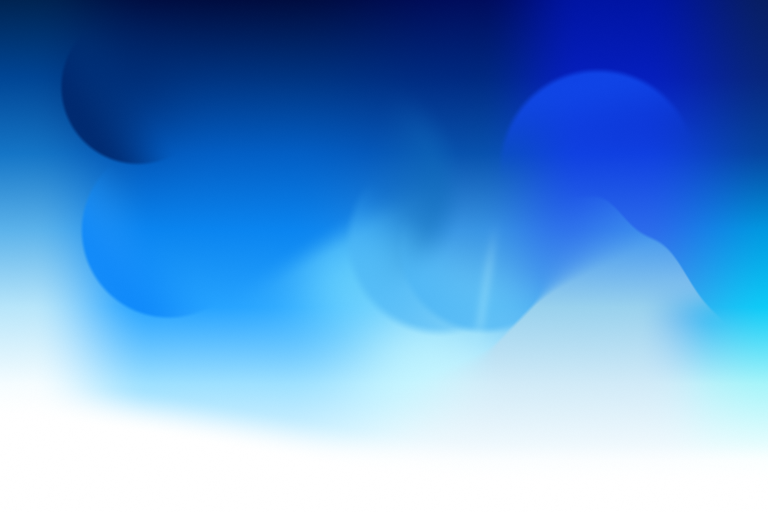
Give the GLSL for this background, as a WebGL 2 fragment shader.

```glsl
#version 300 es
precision highp float;

uniform vec2 u_resolution;
out vec4 fragColor;

// Vertical colour ramps, from RAMP_BASE upward in steps of RAMP_STEP
const float RAMP_BASE = 0.1;
const float RAMP_STEP = 0.15;
const vec3 EDGE[7] = vec3[7](vec3(1.0), vec3(0.96, 0.99, 1.0), vec3(0.72, 0.90, 0.98),
    vec3(0.36, 0.70, 0.92), vec3(0.08, 0.46, 0.78), vec3(0.0, 0.27, 0.58), vec3(0.0, 0.14, 0.32));
const vec3 DEEP[7] = vec3[7](vec3(0.93, 0.98, 1.0), vec3(0.62, 0.88, 1.0), vec3(0.15, 0.64, 1.0),
    vec3(0.04, 0.52, 0.94), vec3(0.01, 0.37, 0.77), vec3(0.0, 0.20, 0.50), vec3(0.0, 0.05, 0.25));
const vec3 MIDDLE[7] = vec3[7](vec3(1.0), vec3(0.85, 0.97, 1.0), vec3(0.40, 0.77, 0.96),
    vec3(0.22, 0.58, 0.89), vec3(0.03, 0.32, 0.68), vec3(0.0, 0.16, 0.50), vec3(0.0, 0.05, 0.36));
const vec3 ROYAL[7] = vec3[7](vec3(0.97, 0.99, 1.0), vec3(0.80, 0.93, 0.98), vec3(0.27, 0.62, 0.93),
    vec3(0.17, 0.42, 0.92), vec3(0.06, 0.25, 0.88), vec3(0.02, 0.12, 0.74), vec3(0.0, 0.08, 0.64));
const vec3 RIGHT[7] = vec3[7](vec3(0.97, 1.0, 1.0), vec3(0.65, 0.96, 0.98), vec3(0.05, 0.80, 0.97),
    vec3(0.0, 0.60, 0.88), vec3(0.02, 0.27, 0.62), vec3(0.03, 0.15, 0.48), vec3(0.03, 0.12, 0.38));
const vec3 SHEET[7] = vec3[7](vec3(0.97, 0.99, 1.0), vec3(0.82, 0.92, 0.97), vec3(0.60, 0.82, 0.93),
    vec3(0.25, 0.58, 0.93), vec3(0.14, 0.45, 0.93), vec3(0.08, 0.35, 0.92), vec3(0.05, 0.30, 0.90));

// Folds and glows
const vec3 NAVY = vec3(0.0, 0.15, 0.42);
const vec3 AZURE = vec3(0.05, 0.53, 0.98);
const vec3 TEAL = vec3(0.06, 0.42, 0.73);
const vec3 SKY = vec3(0.30, 0.71, 0.96);
const vec3 COBALT = vec3(0.07, 0.30, 0.94);
const vec3 ICE = vec3(0.42, 0.84, 1.0);
const vec3 FROST = vec3(0.77, 0.97, 1.0);
const float CRISP = 0.005;
const float GRAIN = 0.006;

float hash(vec2 p) {
    return fract(sin(dot(p, vec2(12.9898, 78.233))) * 43758.5453);
}

vec3 ramp(vec3 stops[7], float y) {
    float t = clamp((y - RAMP_BASE) / RAMP_STEP, 0.0, 5.999);
    int i = int(t);
    return mix(stops[i], stops[i + 1], fract(t));
}

float glow(vec2 p, vec2 centre, vec2 size) {
    vec2 q = (p - centre) / size;
    return exp(-dot(q, q));
}

// Disc with a clear rim toward one direction that melts away behind it
float fold(vec2 p, vec2 centre, float radius, vec2 direction, float soft) {
    vec2 q = p - centre;
    float inside = smoothstep(soft, -soft, length(q) - radius);
    return inside * smoothstep(0.0, 0.9 * radius, dot(q, normalize(direction)));
}

vec3 backdrop(vec2 p) {
    vec3 c = mix(ramp(EDGE, p.y), ramp(DEEP, p.y), smoothstep(0.06, 0.30, p.x));
    c = mix(c, ramp(MIDDLE, p.y), smoothstep(0.55, 0.92, p.x));
    c = mix(c, ramp(ROYAL, p.y), smoothstep(0.93, 1.14, p.x));
    return mix(c, ramp(RIGHT, p.y), smoothstep(1.25, 1.52, p.x));
}

// Pale sheet: wavy falling crest, slanted left side, soft right side
float sheetMask(vec2 p) {
    float t = max(p.x - 1.055, 0.0);
    float crest = 0.635 - 2.1 * t * t + 0.009 * cos(50.0 * t);
    float slant = (p.y - 0.316 - 1.03 * (p.x - 0.957)) / 1.43;
    float slantSoft = mix(CRISP, 0.12, smoothstep(0.40, 0.58, p.y))
                    + 0.1 * smoothstep(0.33, 0.22, p.y);
    float side = smoothstep(slantSoft, -slantSoft, slant);
    float rightSoft = smoothstep(1.40, 1.24, p.x);
    float right = mix(rightSoft, 1.0, smoothstep(0.36, 0.46, p.y));
    return smoothstep(CRISP, -CRISP, p.y - crest) * side * right;
}

void main() {
    vec2 p = gl_FragCoord.xy / u_resolution.y;
    p.x *= 1.5 * u_resolution.y / u_resolution.x;
    vec3 c = backdrop(p);

    // Left folds
    c = mix(c, NAVY, 0.9 * fold(p, vec2(0.27, 0.83), 0.15, vec2(-0.8, -0.5), CRISP));
    c = mix(c, NAVY, 0.45 * glow(p, vec2(0.24, 0.83), vec2(0.11, 0.13)));
    c = mix(c, AZURE, 0.9 * fold(p, vec2(0.33, 0.55), 0.17, vec2(-0.8, -0.6), CRISP));

    // Central glow and overlapping curls
    c = mix(c, TEAL, 0.6 * fold(p, vec2(0.68, 0.63), 0.20, vec2(0.95, -0.3), 0.035));
    float wedge = smoothstep(0.05, -0.02, p.y - 0.535 - 0.6 * (p.x - 0.674));
    c = mix(c, ICE, 0.75 * wedge * glow(p, vec2(0.69, 0.45), vec2(0.13, 0.12)));
    c = mix(c, FROST, 0.65 * glow(p, vec2(0.82, 0.29), vec2(0.14, 0.13)));
    c = mix(c, SKY, 0.65 * fold(p, vec2(0.86, 0.53), 0.178, vec2(-0.7, -0.7), 0.012));
    c = mix(c, SKY, 0.7 * fold(p, vec2(0.947, 0.52), 0.166, vec2(-0.4, -0.9), 0.01));
    float streak = exp(-pow((p.x - 0.937 - 0.15 * (p.y - 0.36)) / 0.012, 2.0));
    streak *= smoothstep(0.32, 0.38, p.y) * smoothstep(0.58, 0.46, p.y);
    c = mix(c, FROST, 0.2 * streak);

    // Royal dome and pale sheet
    c = mix(c, COBALT, 0.8 * fold(p, vec2(1.168, 0.672), 0.19, vec2(-0.2, 1.0), 0.008));
    c = mix(c, ramp(SHEET, p.y), sheetMask(p));

    // White mist along the bottom
    float mist = mix(0.215, 0.09, smoothstep(0.0, 1.0, p.x));
    c = mix(c, vec3(1.0), smoothstep(mist + 0.05, mist - 0.04, p.y));

    c += GRAIN * (hash(p) - 0.5);
    fragColor = vec4(clamp(c, 0.0, 1.0), 1.0);
}
```
